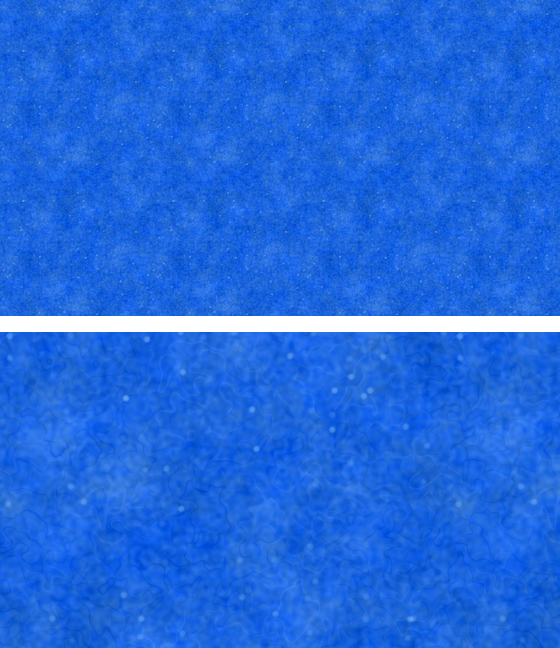
Top: the whole. Bottom: its middle third, enlarged.
Give the GLSL for this texture, as a Shadertoy shader.

```glsl
const float TILE_HEIGHT = 0.475;
const vec3 BASE_BLUE = vec3(0.108, 0.395, 0.868);
const vec3 LIGHT_STEP = vec3(0.038, 0.034, 0.027);
const vec3 GREY_STEP = vec3(0.017, 0.008, -0.023);
const vec3 SPECK_BLUE = vec3(0.50, 0.73, 0.97);

vec2 hash2(vec2 cell, float seed) {
    vec3 q = fract(vec3(cell.xyx + seed * 7.31) * vec3(0.1031, 0.1030, 0.0973));
    q += dot(q, q.yzx + 33.33);
    return fract((q.xx + q.yz) * q.zy);
}

vec2 gradientAt(vec2 cell, float period, float seed) {
    float angle = 6.2832 * hash2(mod(cell, period), seed).x;
    return vec2(cos(angle), sin(angle));
}

// Gradient noise that repeats once per tile, scaled to about unit deviation
float tileNoise(vec2 tilePos, float period, float seed) {
    vec2 p = tilePos * period;
    vec2 cell = floor(p);
    vec2 f = p - cell;
    vec2 w = f * f * f * (f * (f * 6.0 - 15.0) + 10.0);
    vec2 e = vec2(0.0, 1.0);
    float a = dot(gradientAt(cell, period, seed), f);
    float b = dot(gradientAt(cell + e.yx, period, seed), f - e.yx);
    float c = dot(gradientAt(cell + e.xy, period, seed), f - e.xy);
    float d = dot(gradientAt(cell + e.yy, period, seed), f - e.yy);
    return 4.6 * mix(mix(a, b, w.x), mix(c, d, w.x), w.y);
}

float cloudNoise(vec2 tilePos, float period, float gain, float seed) {
    float sum = 0.0;
    float weight = 1.0;
    float power = 0.0;
    for (int octave = 0; octave < 5; octave++) {
        sum += weight * tileNoise(tilePos, period, seed + float(octave));
        power += weight * weight;
        weight *= gain;
        period *= 2.0;
    }
    return sum / sqrt(power);
}

// Thin curled lines along the zero crossings of warped noise
float fibres(vec2 tilePos, float period, float width, float seed) {
    vec2 warp = vec2(tileNoise(tilePos, period * 1.5, seed + 1.0),
                     tileNoise(tilePos, period * 1.5, seed + 2.0));
    float n = tileNoise(tilePos + 0.2 * warp / period, period, seed);
    return 1.0 - smoothstep(0.0, width, abs(n));
}

// Sparse soft dots, at most one in each cell
float specks(vec2 tilePos, float period, float radius, float rarity, float seed) {
    vec2 p = tilePos * period;
    vec2 cell = mod(floor(p), period);
    vec2 centre = 0.25 + 0.5 * hash2(cell, seed);
    float strength = pow(hash2(cell, seed + 3.0).y, rarity);
    return strength * (1.0 - smoothstep(0.3 * radius, radius, length(fract(p) - centre)));
}

void mainImage(out vec4 fragColor, in vec2 fragCoord) {
    vec2 tilePos = fragCoord / iResolution.y / TILE_HEIGHT;

    // Mottled cloth: broad patches down to fine grain
    float tone = 0.72 * cloudNoise(tilePos, 4.0, 0.85, 10.0);
    tone += 0.38 * tileNoise(tilePos, 60.0, 21.0);

    // Pale and dark fibres, stronger in some patches
    float patchiness = smoothstep(-1.5, 1.5, tileNoise(tilePos, 5.0, 30.0));
    float paleFibres = fibres(tilePos, 16.0, 0.55, 40.0);
    float darkFibres = fibres(tilePos, 19.0, 0.55, 50.0);
    tone += 1.3 * paleFibres * mix(0.4, 1.0, patchiness);
    tone -= 1.3 * darkFibres * mix(1.0, 0.4, patchiness);

    // Brightness and greyness vary separately
    float greyness = cloudNoise(tilePos, 6.0, 1.0, 60.0);
    vec3 colour = BASE_BLUE + LIGHT_STEP * tone + GREY_STEP * greyness;
    colour.b = min(colour.b, 0.94);

    // Pale flecks
    float flecks = 0.55 * specks(tilePos, 24.0, 0.24, 9.0, 70.0);
    flecks += 0.9 * specks(tilePos, 14.0, 0.14, 40.0, 80.0);
    colour = mix(colour, SPECK_BLUE, min(flecks, 1.0));

    fragColor = vec4(clamp(colour, 0.0, 1.0), 1.0);
}
```
